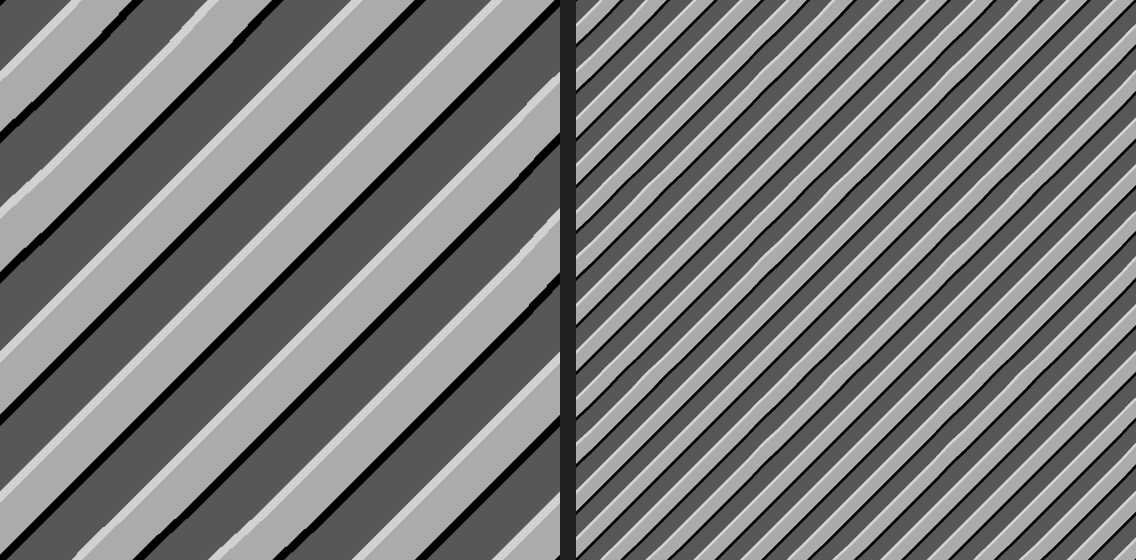
Left: one tile. Right: repeated 3 by 3.
Reproduce this pattern procedurally as a WebGL 1 fragment shader.

```glsl
precision highp float;
// Diagonal bevelled stripes with a lit rim, a black shadow and slight jogs near the tile edges.

#define REPEATS 4.0
#define PHASE 0.045
#define RIM_START 0.465
#define FACE_START 0.548
#define SHADOW_START 0.917
#define JOG_SIZE 0.0065
#define JOG_DEPTH 0.10
#define JOG_STEPS 3.0
#define GROOVE_COLOR vec3(0.34)
#define RIM_COLOR vec3(0.82)
#define FACE_COLOR vec3(0.67)
#define SHADOW_COLOR vec3(0.004)

uniform vec2 u_resolution;

const float TAU = 6.2831853;

// Periodic swell along a tile edge, zero over about half its length
float swell(float t) {
  return max(cos(TAU * (t - 0.36)), 0.0);
}

// One at a tile edge, fading to zero inside
float edgeFade(float t) {
  return 1.0 - smoothstep(0.0, JOG_DEPTH, min(t, 1.0 - t));
}

// Stepped stripe offset that agrees on opposite edges
float jog(vec2 uv) {
  float amount = swell(1.0 - uv.y) * edgeFade(uv.x)
               + swell(uv.x) * edgeFade(uv.y);
  return JOG_SIZE * floor(amount * JOG_STEPS + 0.5) / JOG_STEPS;
}

float edge(float start, float q, float blur) {
  return smoothstep(start - blur, start + blur, q);
}

// Bands across one repeat: groove, rim, face, shadow
vec3 stripe(float q, float blur) {
  vec3 color = mix(SHADOW_COLOR, GROOVE_COLOR, edge(0.0, q, blur));
  color = mix(color, RIM_COLOR, edge(RIM_START, q, blur));
  color = mix(color, FACE_COLOR, edge(FACE_START, q, blur));
  color = mix(color, SHADOW_COLOR, edge(SHADOW_START, q, blur));
  return mix(color, GROOVE_COLOR, edge(1.0, q, blur));
}

void main() {
  vec2 uv = gl_FragCoord.xy / u_resolution;
  float q = fract(REPEATS * (uv.x - uv.y + jog(uv)) - PHASE);
  float blur = REPEATS * 0.9 / min(u_resolution.x, u_resolution.y);
  gl_FragColor = vec4(stripe(q, blur), 1.0);
}
```
